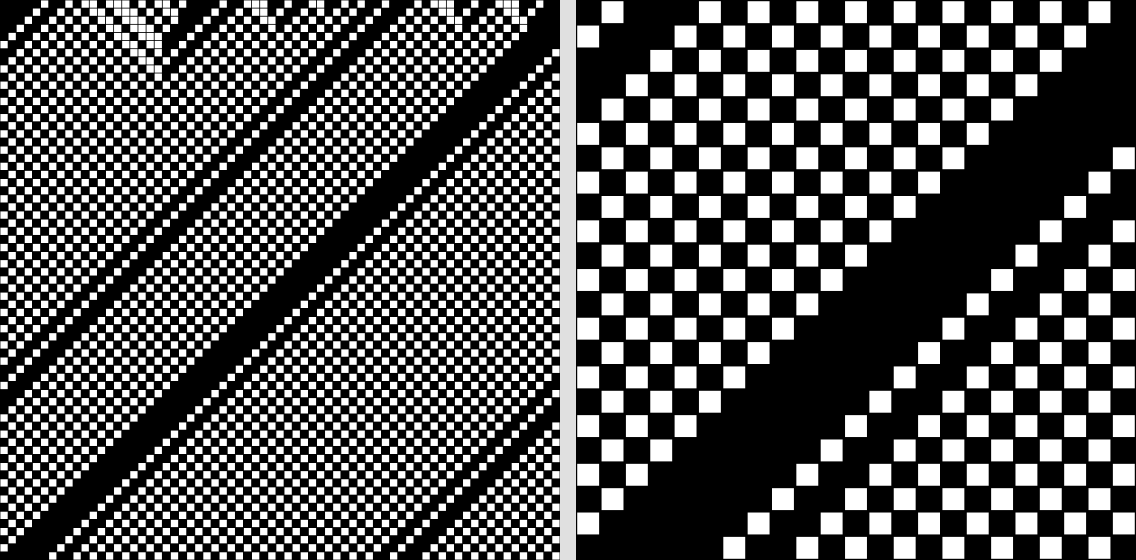
Left, the full canvas; right, a detail of the centre.
Reproduce this pattern procedurally as a WebGL 2 fragment shader.

```glsl
#version 300 es
precision highp float;
precision highp int;
// Space-time diagram of a one-dimensional traffic automaton (rule 226) on a ring.
// Time runs downward: white cells step left when free and wait when blocked.
// The ring is packed in three words and advanced with bitwise operations.

uniform vec2 u_resolution;
out vec4 fragColor;

const int CELLS = 69;                 // cells across and generations down
const int WORD_BITS = 23;             // cells held by each word
const uvec3 FIRST_ROW = uvec3(0x5AED20u, 0x299390u, 0x1393A2u); // low bit is leftmost
const float SQUARE_SIDE = 0.9;        // side of a white square, in cells
const vec3 BACKGROUND = vec3(0.0);
const vec3 SQUARE_COLOR = vec3(1.0);

// One generation for the whole ring at once.
uvec3 advance(uvec3 row) {
    uint mask = (1u << WORD_BITS) - 1u;
    uvec3 leftCell = ((row << 1) & mask) | (row.zxy >> (WORD_BITS - 1));
    uvec3 rightCell = (row >> 1) | ((row.yzx & 1u) << (WORD_BITS - 1));
    return (row & leftCell) | (~row & rightCell);
}

// 1 where the given cell is occupied in the given generation.
float occupied(int column, int generation) {
    uvec3 row = FIRST_ROW;
    for (int step = 0; step < CELLS; step++) {
        if (step >= generation) break;
        row = advance(row);
    }
    int word = column / WORD_BITS;
    uint bits = word == 0 ? row.x : (word == 1 ? row.y : row.z);
    return float((bits >> (column - word * WORD_BITS)) & 1u);
}

// Smooth coverage of the square centred in its cell.
float squareCoverage(vec2 local, vec2 pixel) {
    vec2 inside = 0.5 * SQUARE_SIDE - abs(local - 0.5);
    vec2 cover = clamp(inside / pixel + 0.5, 0.0, 1.0);
    return cover.x * cover.y;
}

void main() {
    vec2 uv = gl_FragCoord.xy / u_resolution;
    vec2 grid = vec2(uv.x, 1.0 - uv.y) * float(CELLS);
    ivec2 cell = clamp(ivec2(floor(grid)), ivec2(0), ivec2(CELLS - 1));
    vec2 pixel = float(CELLS) / u_resolution;

    float white = occupied(cell.x, cell.y) * squareCoverage(fract(grid), pixel);
    fragColor = vec4(mix(BACKGROUND, SQUARE_COLOR, white), 1.0);
}
```
